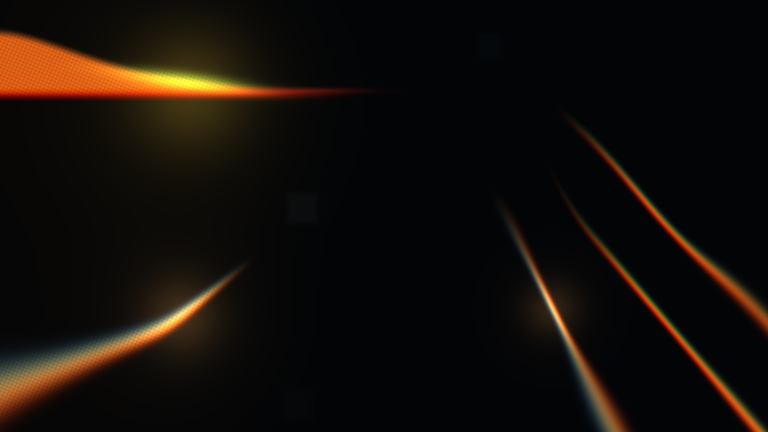
Reproduce this background procedurally as a WebGL 1 fragment shader.

```glsl
precision highp float;
// Warm light streaks flaring across a near-black backdrop.
// Each streak is a curve with a varying width; its red, green and blue
// profiles are shifted apart to give prismatic edges, then halos are added.

uniform vec2 u_resolution;

// Soft bump: 1 at zero, falling off over the given width.
float bump(float d, float width) {
  return exp(-d * d / (width * width));
}

float halo(vec2 p, vec2 center, float radius) {
  vec2 d = (p - center) / radius;
  return exp(-dot(d, d));
}

// Streak profile with red pushed to negative d and blue to positive d.
vec3 prism(float d, float width, float shift) {
  vec3 q = (vec3(d) + shift * vec3(1.0, 0.0, -1.0)) / width;
  return exp(-q * q);
}

// Faint out-of-focus square.
float softSquare(vec2 p, vec2 center, float size) {
  vec2 d = abs(p - center);
  return 1.0 - smoothstep(size * 0.6, size * 1.3, max(d.x, d.y));
}

// Broad orange wedge tapering to a red thread, with a yellow hot spot.
vec3 wedge(vec2 p) {
  float top = 0.79 + 0.136 * exp(-pow(max(p.x, 0.0) / 0.3, 1.6));
  vec3 bottom = vec3(0.776, 0.786, 0.792);
  vec3 body = smoothstep(-0.012, 0.014, p.y - bottom);
  body *= 1.0 - smoothstep(-0.016, 0.012, p.y - top);
  vec3 tint = mix(vec3(0.82, 0.34, 0.06), vec3(0.8, 0.17, 0.03), smoothstep(0.45, 0.68, p.x));
  vec3 color = tint * body * (1.0 - smoothstep(0.5, 0.86, p.x));
  float ridge = p.y - 0.812 + 0.13 * (p.x - 0.44);
  color += vec3(0.5, 0.62, 0.16) * bump(ridge, 0.018) * bump(p.x - 0.43, 0.14);
  color += vec3(0.2, 0.03, 0.01) * bump(p.y - 0.79, 0.007) * bump(p.x - 0.72, 0.13);
  return color;
}

// Tan beam that bends upward as it narrows.
vec3 bentBeam(vec2 p) {
  float h = p.x - 0.39;
  float curve = 0.102 + 0.36 * p.x + 0.225 * (h + sqrt(h * h + 0.002));
  float width = 0.058 * exp(-p.x / 0.33);
  vec3 profile = prism((p.y - curve) * 0.9, width * 0.85, width * 0.28);
  float light = (0.85 + 0.5 * bump(p.x - 0.42, 0.1)) * (1.0 - smoothstep(0.41, 0.6, p.x));
  return vec3(0.8, 0.53, 0.31) * profile * light;
}

// Straight beam, pinched at its brightest point.
vec3 pinchedBeam(vec2 p) {
  float d = (1.42 - 0.495 * p.y - p.x) * 0.896;
  float width = 0.007 + 0.018 * (1.0 - smoothstep(0.0, 0.28, p.y)) + 0.006 * smoothstep(0.3, 0.55, p.y);
  float light = 0.65 * (1.0 - smoothstep(0.28, 0.58, p.y)) + 0.5 * bump(p.y - 0.28, 0.07);
  return vec3(0.85, 0.58, 0.36) * prism(d, width, width * 0.3) * light;
}

// Two red arcs with thin green upper edges.
vec3 redArcs(vec2 p) {
  float upper = 0.506 - 1.03 * (p.x - 1.528) + 0.009 * cos(17.0 * (p.x - 1.38));
  float spread = smoothstep(1.55, 1.78, p.x);
  vec3 color = vec3(0.8, 0.36, 0.1) * prism((p.y - upper) * 0.7, 0.008 + 0.009 * spread, 0.0045)
    * smoothstep(1.27, 1.52, p.x) * (1.0 - 0.25 * spread);

  float bend = max(1.37 - p.x, 0.0);
  float lower = 0.301 - 1.17 * (p.x - 1.505) + 4.0 * bend * bend;
  float flare = smoothstep(1.55, 1.78, p.x);
  color += vec3(0.82, 0.38, 0.09) * prism((p.y - lower) * 0.65, 0.0075 + 0.005 * flare, 0.0045)
    * smoothstep(1.25, 1.52, p.x);
  return color;
}

void main() {
  vec2 p = gl_FragCoord.xy / u_resolution.y;

  // Backdrop: cool black, slightly warmer on the left.
  vec3 color = mix(vec3(0.026, 0.023, 0.022), vec3(0.008, 0.014, 0.022), smoothstep(0.0, 0.85, p.x));

  // Halos around the hot spots.
  color += vec3(0.2, 0.16, 0.04) * halo(p, vec2(0.44, 0.79), 0.13);
  color += vec3(0.055, 0.042, 0.012) * halo(p, vec2(0.42, 0.76), 0.27);
  color += vec3(0.19, 0.13, 0.06) * halo(p, vec2(0.42, 0.268), 0.085);
  color += vec3(0.045, 0.032, 0.016) * halo(p, vec2(0.42, 0.27), 0.2);
  color += vec3(0.15, 0.1, 0.05) * halo(p, vec2(1.278, 0.285), 0.06);
  color += vec3(0.03, 0.02, 0.01) * halo(p, vec2(1.278, 0.285), 0.14);

  // Dim bokeh squares.
  color += vec3(0.022, 0.026, 0.026) * softSquare(p, vec2(0.7, 0.518), 0.036);
  color += vec3(0.008, 0.018, 0.02) * softSquare(p, vec2(1.134, 0.895), 0.03);
  color += vec3(0.008, 0.012, 0.014) * softSquare(p, vec2(0.69, 0.06), 0.036);

  // Fine woven screen over the streaks on the left.
  float weave = sin(480.0 * p.x + 210.0 * p.y) * sin(520.0 * p.y - 190.0 * p.x);
  float screen = 1.0 + 0.1 * weave * (1.0 - smoothstep(0.4, 0.7, p.x));
  color += (wedge(p) + bentBeam(p)) * screen;
  color += pinchedBeam(p) + redArcs(p);

  gl_FragColor = vec4(min(color, 1.0), 1.0);
}
```
